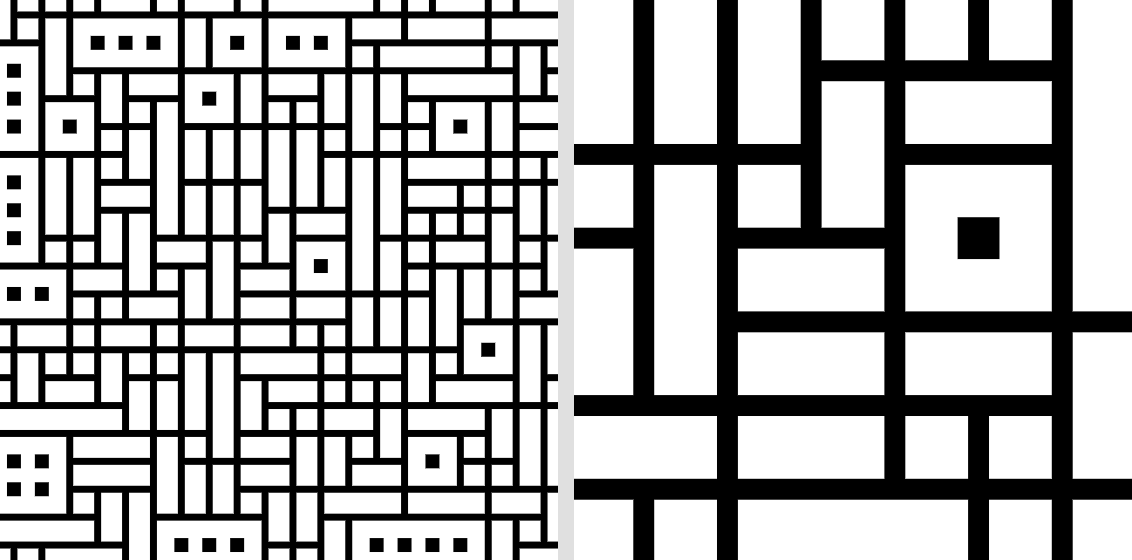
Left: the whole. Right: its middle third, enlarged.
Give the GLSL for this pattern, as a Shadertoy shader.

```glsl
// Maze of black bars on white: random upright and level strokes, with square dots in closed rooms.

#define CELLS 20.0        // cells across the canvas
#define LINE_WIDTH 0.25   // bar thickness, in cells
#define DOT_SIZE 0.5      // side of a dot, in cells
#define UPRIGHT 0.5       // share of upright bars
#define KEEP_SINGLE 0.5   // share of one-cell rooms that get a dot
#define KEEP_PAIR 0.45    // share of two-cell rooms that get dots
#define SEED 17.0

const vec3 PAPER = vec3(1.0);
const vec3 INK = vec3(0.0);

float hash(vec2 p) {
    return fract(sin(dot(p + SEED, vec2(127.1, 311.7))) * 43758.5453);
}

bool isUpright(vec2 cell) {
    return hash(cell) < UPRIGHT;
}

// A room is a rectangle whose bordering bars all run along its sides.
bool isRoom(vec2 corner, vec2 size) {
    float area = size.x * size.y;
    float keep = area < 1.5 ? KEEP_SINGLE : area < 2.5 ? KEEP_PAIR : 1.0;
    if (hash(corner + size * vec2(53.0, 91.0)) > keep) return false;

    for (float x = 0.0; x < size.x; x++) {
        if (isUpright(corner + vec2(x, -1.0))) return false;
        if (isUpright(corner + vec2(x, size.y))) return false;
    }
    for (float y = 0.0; y < size.y; y++) {
        if (!isUpright(corner + vec2(-1.0, y))) return false;
        if (!isUpright(corner + vec2(size.x, y))) return false;
    }
    return true;
}

// Tries every room of up to four cells that could cover this cell.
bool inRoom(vec2 cell) {
    for (float w = 1.0; w < 4.5; w++)
    for (float h = 1.0; h * w < 4.5; h++)
    for (float i = 0.0; i < w; i++)
    for (float j = 0.0; j < h; j++)
        if (isRoom(cell - vec2(i, j), vec2(w, h))) return true;
    return false;
}

// Signed distance to the ink within one cell; q is measured from its centre.
float inkDistance(vec2 cell, vec2 q) {
    if (inRoom(cell)) return max(abs(q.x), abs(q.y)) - 0.5 * DOT_SIZE;

    bool upright = isUpright(cell);
    vec2 across = upright ? vec2(1.0, 0.0) : vec2(0.0, 1.0);
    float offset = dot(q, across);
    float d = abs(offset);

    // A crossing bar next door reaches in as far as this bar.
    vec2 neighbour = cell + across * (offset < 0.0 ? -1.0 : 1.0);
    if (isUpright(neighbour) != upright && !inRoom(neighbour))
        d = min(d, abs(dot(q, across.yx)));

    return d - 0.5 * LINE_WIDTH;
}

void mainImage(out vec4 fragColor, in vec2 fragCoord) {
    float pixel = CELLS / iResolution.x;
    vec2 p = (fragCoord - 0.5 * iResolution.xy) * pixel + 0.5 * CELLS;
    vec2 cell = floor(p);

    float d = inkDistance(cell, p - cell - 0.5);
    float coverage = clamp(0.5 - d / pixel, 0.0, 1.0);
    fragColor = vec4(mix(PAPER, INK, coverage), 1.0);
}
```
